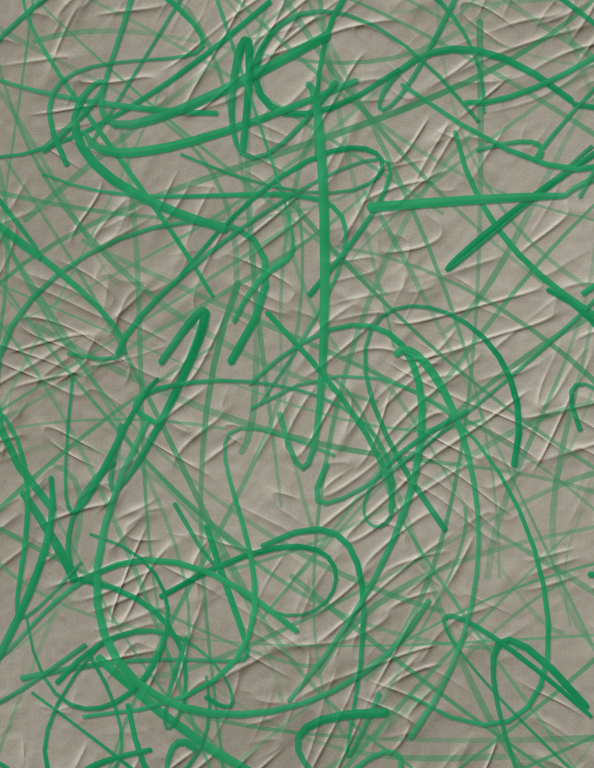
Write a Shadertoy shader that draws this pattern.

```glsl
// Tangled green paint scribbles trailed over creased taupe plaster.

float hash(vec2 p) {
    return fract(sin(dot(p, vec2(127.1, 311.7))) * 43758.5453);
}

vec2 hash2(float seed, float k) {
    return vec2(hash(vec2(seed, k)), hash(vec2(seed, k + 0.5)));
}

float noise(vec2 p) {
    vec2 i = floor(p), f = fract(p);
    f = f * f * (3.0 - 2.0 * f);
    return mix(mix(hash(i), hash(i + vec2(1, 0)), f.x),
               mix(hash(i + vec2(0, 1)), hash(i + vec2(1, 1)), f.x), f.y);
}

// Height of the plaster: short thin ridges in a few slanting directions
float plaster(vec2 p) {
    float height = 0.0;
    p += 0.02 * vec2(noise(p * 9.0), noise(p * 9.0 + 30.0));
    for (int i = 0; i < 4; i++) {
        float k = float(i), angle = 0.25 + 0.42 * k;
        if (i == 3) angle = -0.5;
        vec2 along = vec2(cos(angle), sin(angle));
        vec2 q = vec2(dot(p, along), dot(p, vec2(-along.y, along.x)));
        float ridge = 1.0 - abs(2.0 * noise(q * vec2(10.0, 42.0) + k * 17.0) - 1.0);
        float patches = smoothstep(0.45, 0.75, noise(p * 11.0 + k * 41.0));
        height += pow(ridge, 5.0) * patches;
    }
    return height + 0.25 * noise(p * 90.0);
}

// Random cubic curve: xy = offset from its centre line, z = signed distance, w = position along it
vec4 stroke(vec2 p, float seed, float len, float bend, float width) {
    float aspect = iResolution.x / iResolution.y;
    float angle = 6.2832 * hash(vec2(seed, 1.0));
    vec2 reach = 0.5 * len * vec2(cos(angle), sin(angle));
    vec2 centre = hash2(seed, 2.0) * vec2(aspect + 0.12, 1.12) - 0.06;
    vec2 a = centre - reach, d = centre + reach;
    vec2 b = mix(a, d, 0.3) + bend * (hash2(seed, 3.0) - 0.5);
    vec2 c = mix(a, d, 0.7) + bend * (hash2(seed, 4.0) - 0.5);
    vec4 best = vec4(0, 0, 1, 0);

    // Skip points outside the control box
    vec2 low = min(min(a, b), min(c, d)) - 0.02;
    vec2 high = max(max(a, b), max(c, d)) + 0.02;
    if (any(lessThan(p, low)) || any(greaterThan(p, high))) return best;

    vec2 last = a;
    for (int i = 1; i <= 18; i++) {
        float t = float(i) / 18.0, s = 1.0 - t;
        vec2 next = s * s * s * a + 3.0 * s * t * (s * b + t * c) + t * t * t * d;
        vec2 edge = next - last, v = p - last;
        float h = clamp(dot(v, edge) / dot(edge, edge), 0.0, 1.0);
        float u = (float(i) - 1.0 + h) / 18.0;
        vec2 off = v - edge * h;
        float dist = length(off) - width * (0.8 + 0.25 * sin(u * 6.0 + seed));
        if (dist < best.z) best = vec4(off, dist, u);
        last = next;
    }
    return best;
}

void mainImage(out vec4 fragColor, in vec2 fragCoord) {
    vec2 p = fragCoord / iResolution.y;
    float soft = max(0.0011, 0.8 / iResolution.y);
    vec2 light = normalize(vec2(-0.5, 0.85));

    // Plaster with uneven lighting and raking relief
    float relief = plaster(p - light * 0.0018) - plaster(p + light * 0.0018);
    float glow = noise(p * 3.0 + 5.0) - 0.5 + 0.5 * (p.x - 0.4);
    float grain = hash(floor(p * 512.0)) - 0.5;
    vec3 color = vec3(0.575, 0.555, 0.495) + 0.11 * glow + 0.03 * grain;
    color += clamp(0.24 * relief, -0.22, 0.13);

    // Long faint strokes, thin and translucent
    for (int i = 0; i < 78; i++) {
        float seed = float(i) + 3.0;
        vec2 r = hash2(seed, 7.0);
        vec4 s = stroke(p, seed, 0.45 + 0.6 * r.x, 0.35, 0.0022 + 0.0022 * r.y);
        float alpha = 0.3 + 0.35 * r.x + 0.15 * sin(s.w * 9.0 + seed);
        vec3 wash = mix(vec3(0.30, 0.57, 0.40), vec3(0.20, 0.50, 0.33), r.y);
        color = mix(color, wash, alpha * (1.0 - smoothstep(-soft, soft, s.z)));
    }

    // Bold looping strokes with a shaded body and a dark lower rim
    for (int i = 0; i < 62; i++) {
        float seed = float(i) + 201.0;
        vec2 r = hash2(seed, 8.0);
        vec4 s = stroke(p, seed, 0.1 + 0.4 * r.x, 0.85, 0.0032 + 0.0030 * r.y * r.y);
        float side = dot(s.xy, light) / (length(s.xy) + 0.001);
        float rim = (1.0 - smoothstep(0.0, 0.0035, s.z)) * smoothstep(0.1, 0.9, -side);
        color = mix(color, vec3(0.20, 0.29, 0.22), 0.6 * rim);
        vec3 paint = mix(vec3(0.11, 0.51, 0.31), vec3(0.18, 0.57, 0.37), r.x);
        paint += 0.035 * side + 0.05 * (noise(p * 35.0) - 0.5);
        float alpha = 0.88 + 0.12 * sin(s.w * 5.0 + seed);
        color = mix(color, paint, alpha * (1.0 - smoothstep(-soft, soft, s.z)));
    }

    fragColor = vec4(clamp(color + 0.06 * relief, 0.0, 1.0), 1.0);
}
```
